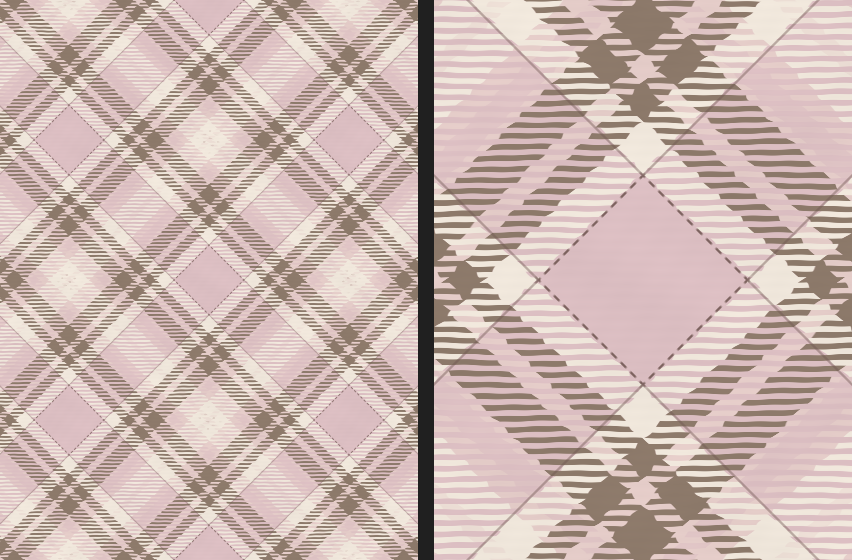
Left: the whole. Right: its middle third, enlarged.
This pattern is drawn by a Shadertoy shader. Its source:

```glsl
// Diagonal tartan in pink, cream and taupe, woven with a fine horizontal twill.

// Soft-edged band covering lo..hi
float band(float d, float lo, float hi, float soft) {
    return smoothstep(lo - soft, lo + soft, d) - smoothstep(hi - soft, hi + soft, d);
}

// Slow, uneven drift of the yarn
float drift(vec2 p) {
    return (sin(p.x * 23.0 + 2.0 * sin(p.y * 17.0))
          + 0.6 * sin(p.y * 61.0 + p.x * 37.0)
          + 0.4 * sin(p.x * 143.0 - p.y * 97.0)) / 2.0;
}

// Distance from the middle of the wide pink stripe, 0 to 0.5
float settDistance(float t) {
    return abs(fract(t + 0.5) - 0.5);
}

// Thread colour across one repeat of the stripe sequence
vec3 thread(float d, float soft) {
    vec3 pink = vec3(0.86, 0.745, 0.76);
    vec3 blush = vec3(0.895, 0.80, 0.785);
    vec3 cream = vec3(0.94, 0.905, 0.86);
    vec3 taupe = vec3(0.55, 0.475, 0.415);
    vec3 col = mix(pink, cream, band(d, 0.128, 0.190, soft));
    col = mix(col, taupe, band(d, 0.190, 0.236, soft));
    col = mix(col, blush, band(d, 0.236, 0.268, soft));
    col = mix(col, taupe, band(d, 0.268, 0.342, soft));
    col = mix(col, blush, band(d, 0.342, 0.428, soft));
    col = mix(col, pink, 0.6 * band(d, 0.355, 0.395, soft));
    col = mix(col, cream, band(d, 0.428, 0.600, soft));
    return mix(col, blush, 0.35 * band(d, 0.488, 0.600, soft));
}

// Dashed seam bordering the pink squares, fainter over the other stripes
float seam(float d, float across, float along, float px) {
    float line = band(d, 0.1225, 0.1265, px);
    float dash = band(fract(along * 44.0), 0.15, 0.72, 0.12);
    float onSquare = 1.0 - smoothstep(0.12, 0.14, across);
    return line * mix(0.42, 0.85 * dash, onSquare);
}

void mainImage(out vec4 fragColor, in vec2 fragCoord) {
    // Two repeats fit the height; a pink square sits in the centre
    vec2 p = (2.0 * fragCoord - iResolution.xy) / iResolution.y;
    float px = 2.0 / iResolution.y;
    float wear = drift(p);

    // The two diagonal thread directions, with slightly frayed edges
    float fray = 0.0025 * sin(p.y * 239.0 + 3.0 * wear);
    vec2 diagonal = vec2(p.x + p.y, p.x - p.y);
    float dA = settDistance(diagonal.x + fray);
    float dB = settDistance(diagonal.y - fray);
    vec3 warp = thread(dA, px);
    vec3 weft = thread(dB, px);

    // Alternate twill rows show one direction or the other
    float row = p.y * 76.0 + 0.12 * wear;
    float ridge = abs(fract(row) - 0.5) * 2.0;
    float soft = max(76.0 * px, 0.02);
    vec3 col = mix(warp, weft, smoothstep(0.5 - soft, 0.5 + soft, ridge));

    // Stitched seams
    float a = settDistance(diagonal.x);
    float b = settDistance(diagonal.y);
    float stitches = max(seam(a, b, diagonal.y, px), seam(b, a, diagonal.x, px));
    col = mix(col, vec3(0.43, 0.33, 0.31), stitches);

    // Small broken flecks in the cream squares
    float centre = smoothstep(0.44, 0.48, min(a, b));
    float fleck = smoothstep(0.55, 0.9, sin(p.x * 118.0 + 2.0 * wear) * sin(row * 3.14159));
    col = mix(col, vec3(0.80, 0.71, 0.68), 0.55 * centre * fleck);

    // Faint yarn shading
    col *= 1.0 + 0.012 * wear + 0.01 * (ridge - 0.5);
    fragColor = vec4(col, 1.0);
}
```
